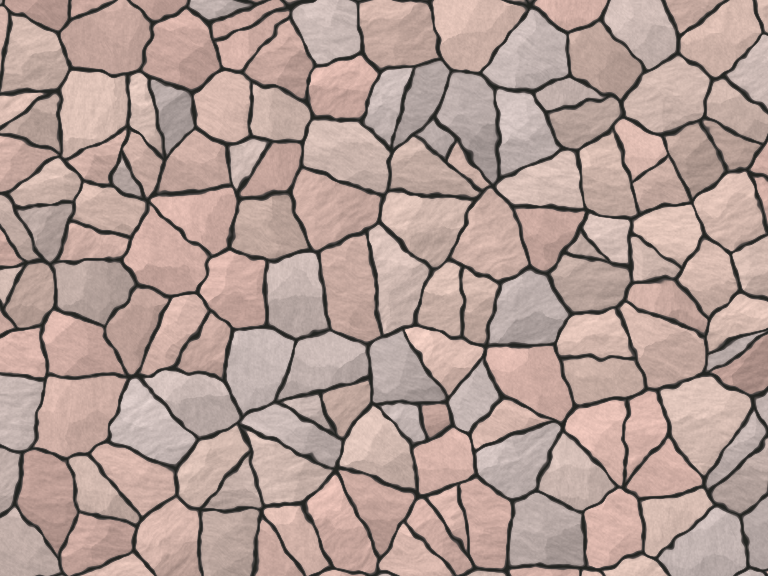
Write a Shadertoy shader that draws this texture.

```glsl
// Irregular pink and grey flagstones with chipped faces and thin dark joints.

const float ROWS = 9.2;
const float JOINT_HALF = 0.033;
const float SPLIT_SHARE = 0.24;
const vec2 LIGHT = vec2(-0.5, 0.86);
const vec3 PINK = vec3(0.805, 0.670, 0.632);
const vec3 TAN = vec3(0.790, 0.690, 0.648);
const vec3 GREY = vec3(0.740, 0.685, 0.672);
const vec3 JOINT_CORE = vec3(0.14, 0.145, 0.135);
const vec3 JOINT_RIM = vec3(0.29, 0.27, 0.265);

vec2 hash22(vec2 p) {
    vec3 q = fract(p.xyx * vec3(0.1031, 0.1030, 0.0973));
    q += dot(q, q.yzx + 33.33);
    return fract((q.xx + q.yz) * q.zy);
}

float hash12(vec2 p) {
    return hash22(p + 17.0).x;
}

float noise(vec2 p) {
    vec2 i = floor(p), f = fract(p);
    f = f * f * (3.0 - 2.0 * f);
    return mix(mix(hash12(i), hash12(i + vec2(1, 0)), f.x),
               mix(hash12(i + vec2(0, 1)), hash12(i + vec2(1, 1)), f.x), f.y);
}

float fbm(vec2 p) {
    float sum = 0.0, amp = 0.5;
    for (int i = 0; i < 4; i++) {
        sum += amp * noise(p);
        p = mat2(1.6, 1.2, -1.2, 1.6) * p + 5.3;
        amp *= 0.55;
    }
    return sum;
}

vec2 heading(float angle) {
    return vec2(cos(angle), sin(angle));
}

float smoothMin(float a, float b, float k) {
    float h = max(k - abs(a - b), 0.0) / k;
    return min(a, b) - 0.25 * h * h * k;
}

// Returns the distance to the joint; also gives the stone and its seed offset.
float stones(vec2 p, out vec2 id, out vec2 toSeed) {
    vec2 base = floor(p);
    float nearest = 1e3;
    for (int y = -2; y <= 2; y++)
    for (int x = -2; x <= 2; x++) {
        vec2 cell = base + vec2(x, y);
        vec2 r = cell + hash22(cell) - p;
        if (dot(r, r) < nearest) {
            nearest = dot(r, r);
            id = cell;
            toSeed = r;
        }
    }
    float edge = 1e3;
    for (int y = -2; y <= 2; y++)
    for (int x = -2; x <= 2; x++) {
        vec2 cell = id + vec2(x, y);
        vec2 r = cell + hash22(cell) - p;
        vec2 gap = r - toSeed;
        if (dot(gap, gap) > 1e-5)
            edge = smoothMin(edge, dot(0.5 * (toSeed + r), normalize(gap)), 0.035);
    }
    return edge;
}

// Cracks some stones in two along a random line near the seed.
float splitStone(float edge, vec2 local, inout vec2 id) {
    vec2 rnd = hash22(id + 207.0);
    if (rnd.x > SPLIT_SHARE) return edge;
    float side = dot(local, heading(6.283 * rnd.y)) - 0.06;
    id += side > 0.0 ? 300.0 : 0.0;
    return smoothMin(edge, abs(side), 0.035);
}

// Flat crown surrounded by sloping chips, each with its own brightness.
float facetShade(vec2 local, vec2 id) {
    float top = 0.0, shade = 0.0;
    for (int k = 0; k < 4; k++) {
        vec2 rnd = hash22(id * 3.7 + float(k) * 41.0);
        vec2 dir = heading(1.5708 * (float(k) + rnd.x));
        float d = dot(local, dir) - mix(0.08, 0.42, rnd.y);
        float tone = 0.085 * dot(dir, LIGHT) + 0.05 * (rnd.y - 0.5);
        shade = mix(shade, tone, smoothstep(-0.02, 0.02, d - top));
        top = max(top, d);
    }
    return shade;
}

// Slanted cleft-rock wrinkles lit from the upper left.
float reliefShade(vec2 p, float angle) {
    vec2 along = heading(angle);
    mat2 turn = mat2(along.x, -along.y, along.y, along.x);
    mat2 grain = mat2(3.2, 0.0, 0.0, 7.5) * turn;
    vec2 q = p + 0.12 * vec2(noise(p * 3.5), noise(p * 3.5 + 9.0));
    return fbm(grain * (q - 0.025 * LIGHT)) - fbm(grain * (q + 0.025 * LIGHT));
}

vec3 stoneColor(vec2 id) {
    vec2 rnd = hash22(id + 71.0);
    vec3 hue = mix(PINK, TAN, smoothstep(0.1, 0.65, rnd.x));
    hue = mix(hue, GREY, smoothstep(0.55, 0.95, rnd.x));
    return hue * mix(0.88, 1.06, sqrt(rnd.y));
}

void mainImage(out vec4 fragColor, in vec2 fragCoord) {
    float pixel = ROWS / iResolution.y;
    vec2 p = fragCoord * pixel + 20.0;

    // Wobbly joints
    vec2 wobble = vec2(noise(p * 5.0), noise(p * 5.0 + 31.0)) - 0.5;
    vec2 id, toSeed;
    float edge = stones(p + 0.085 * wobble, id, toSeed);
    edge = splitStone(edge, -toSeed, id);
    edge += 0.022 * (noise(p * 11.0) - 0.5);

    // Stone face
    vec2 ragged = vec2(fbm(p * 4.0), fbm(p * 4.0 + 13.0)) - 0.47;
    float shade = facetShade(-toSeed + 0.18 * ragged, id);
    shade += 0.27 * reliefShade(p, 2.2 * (hash12(id) - 0.5) - 0.3);
    shade += 0.055 * (noise(p * 38.0) - 0.5);
    vec3 color = stoneColor(id) * (1.0 + shade);
    color *= mix(0.93, 1.0, smoothstep(0.03, 0.07, edge));

    // Joint with a paler rim around its dark core
    float soft = 0.6 * pixel;
    vec3 joint = mix(JOINT_CORE, JOINT_RIM, smoothstep(0.006, 0.026, edge));
    color = mix(joint, color, smoothstep(-soft, soft, edge - JOINT_HALF));
    fragColor = vec4(color, 1.0);
}
```
